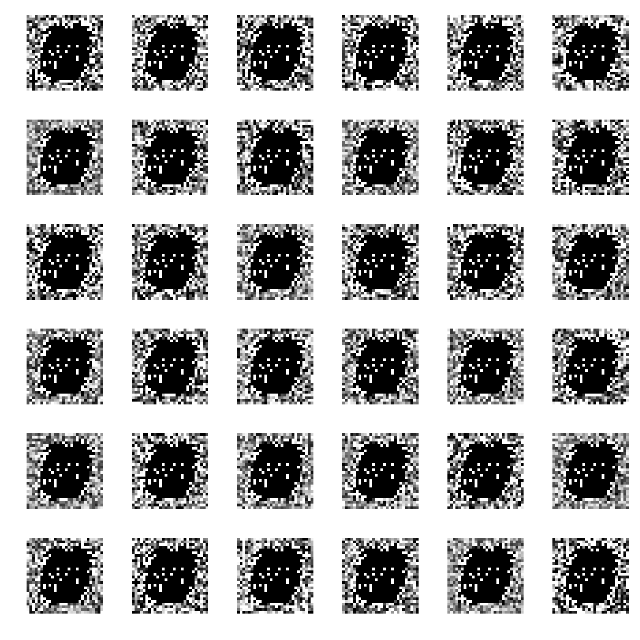
This pattern is drawn by a WebGL 2 fragment shader. Its source:

```glsl
#version 300 es
precision highp float;
// Six by six grid of square mosaic tiles: a ragged black blob with white specks in a grey noise frame.

uniform vec2 u_resolution;
out vec4 fragColor;

const float TILES = 6.0;
const float CELLS = 28.0;
const vec2 FIRST_CORNER = vec2(0.0417, 0.0234); // measured from the top left
const vec2 PITCH = vec2(0.1643, 0.1634);
const vec2 TILE_SIZE = vec2(0.1194, 0.1183);
const float PAPER = 1.0;
const float INK = 0.0;

float hash(vec2 p, float seed) {
  vec3 q = fract(vec3(p.xyx + seed * 17.31) * vec3(0.1031, 0.1030, 0.0973));
  q += dot(q, q.yzx + 33.33);
  return fract((q.x + q.y) * q.z);
}

float roundBox(vec2 p, vec2 halfSize, float radius) {
  vec2 d = abs(p) - halfSize + radius;
  return length(max(d, 0.0)) + min(max(d.x, d.y), 0.0) - radius;
}

// True when the cell lies in a block with the given first cell and size.
bool inBlock(vec2 cell, vec2 first, vec2 size) {
  vec2 d = cell - first;
  return all(greaterThanEqual(d, vec2(0.0))) && all(lessThan(d, size));
}

// White specks: two spaced rows, a diagonal and some upright bars.
bool isSpeck(vec2 cell) {
  bool hit = false;
  for (int i = 0; i < 3; i++) {
    float k = float(i);
    hit = hit || inBlock(cell, vec2(floor(11.5 + 3.5 * k), 11.0), vec2(1.0));
    hit = hit || inBlock(cell, vec2(8.0 + 3.0 * k, 13.0), vec2(1.0));
    if (i < 2) {
      hit = hit || inBlock(cell, vec2(9.0 + 3.0 * k, 14.0 + k), vec2(1.0));
      hit = hit || inBlock(cell, vec2(10.0 + 8.0 * k, 17.0 - 2.0 * k), vec2(1.0, 3.0 - k));
    }
  }
  return hit || inBlock(cell, vec2(8.0, 17.0), vec2(1.0));
}

// Signed distance in cells to the leaning blob, with a frayed rim.
float blobDistance(vec2 cell) {
  vec2 p = cell + 0.5 - vec2(14.5, 13.6);
  p.x += 0.12 * p.y;
  float fray = (hash(cell, 3.0) - 0.5) * 2.6;
  float wave = 0.4 * sin(cell.x * 0.9 + 1.0) + 0.4 * sin(cell.y * 0.8);
  return roundBox(p, vec2(8.1, 9.6), 3.5) + fray + wave;
}

// Grey grain whose contrast differs from tile to tile.
float grain(vec2 cell, vec2 tile) {
  float seed = 5.0 + tile.x + tile.y * TILES;
  float contrast = mix(0.85, 1.65, hash(tile, 41.0));
  float noise = hash(cell, seed);
  return clamp(0.56 + contrast * (noise - 0.5), 0.0, 1.0);
}

float mosaic(vec2 cell, vec2 tile) {
  float d = blobDistance(cell);
  if (d < 0.0) return isSpeck(cell) ? PAPER : INK;
  // The rim around the blob is shared by all tiles.
  if (d < 1.3) return hash(cell, 2.0) < 0.66 ? PAPER : INK;
  return grain(cell, tile);
}

float pattern(vec2 uv) {
  vec2 fromTop = vec2(uv.x, 1.0 - uv.y) - FIRST_CORNER;
  vec2 tile = floor(fromTop / PITCH);
  vec2 local = (fromTop - tile * PITCH) / TILE_SIZE;
  bool onGrid = inBlock(tile, vec2(0.0), vec2(TILES));
  if (!onGrid || !inBlock(local, vec2(0.0), vec2(1.0))) return PAPER;
  return mosaic(floor(local * CELLS), tile);
}

void main() {
  // Average nine samples inside the pixel for smooth cell edges.
  float shade = 0.0;
  for (int j = -1; j <= 1; j++) {
    for (int i = -1; i <= 1; i++) {
      vec2 offset = vec2(float(i), float(j)) * 0.22;
      shade += pattern((gl_FragCoord.xy + offset) / u_resolution);
    }
  }
  fragColor = vec4(vec3(shade / 9.0), 1.0);
}
```
